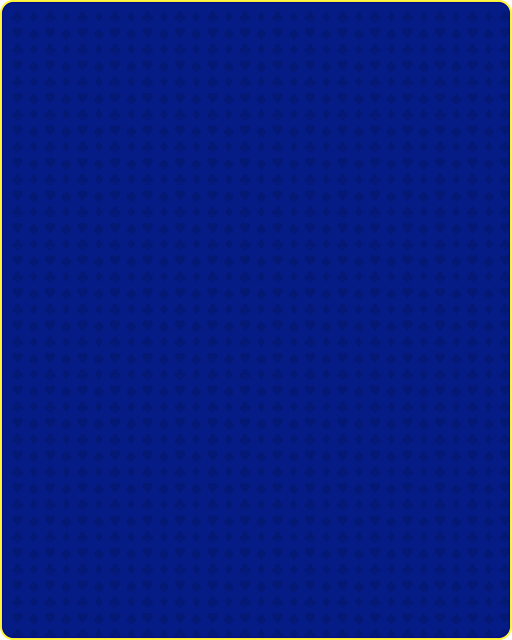
Give the GLSL for this pattern, as a WebGL 2 fragment shader.

```glsl
#version 300 es
precision highp float;
// A blue panel tiled with small tone-on-tone card suits inside a thin yellow
// rounded frame. Rows alternate club/diamond and heart/spade; each suit is a
// distance function evaluated in its own grid cell.

#define PITCH 0.02539          // cell size, in canvas heights
#define FIRST vec2(1.08, 1.03) // first suit from the top left, in cells
#define FRAME_WIDTH 0.0031
#define CORNER_RADIUS 0.021
#define GROUND vec3(0.02, 0.11, 0.53)
#define SUIT vec3(0.017, 0.096, 0.462)
#define RIM vec3(0.0, 0.04, 0.53)
#define FRAME vec3(1.0, 0.96, 0.22)
#define OUTSIDE vec3(1.0)

uniform vec2 u_resolution;
out vec4 fragColor;

float dot2(vec2 v) { return dot(v, v); }

// Heart with its tip at the origin, about 1.2 wide and 1.1 high
float unitHeart(vec2 p) {
    p.x = abs(p.x);
    if (p.x + p.y > 1.0) return length(p - vec2(0.25, 0.75)) - 0.3536;
    float d2 = min(dot2(p - vec2(0.0, 1.0)), dot2(p - 0.5 * max(p.x + p.y, 0.0)));
    return sqrt(d2) * sign(p.x - p.y);
}

float heart(vec2 p) {
    vec2 size = vec2(0.53, 0.59);
    return unitHeart((p + vec2(0.0, 0.33)) / size) * size.x;
}

// Stem that flares into a foot, shared by club and spade
float stem(vec2 p) {
    float t = clamp((-0.1 - p.y) / 0.24, 0.0, 1.0);
    float halfWidth = 0.035 + 0.16 * t * t * t;
    return max(abs(p.x) - halfWidth, abs(p.y + 0.2) - 0.14);
}

float spade(vec2 p) {
    vec2 size = vec2(0.48, 0.5);
    float head = unitHeart(vec2(p.x, 0.32 - p.y) / size) * size.x;
    return min(head, stem(p));
}

float club(vec2 p) {
    float top = length(p - vec2(0.0, 0.17)) - 0.16;
    float side = length(vec2(abs(p.x) - 0.18, p.y + 0.06)) - 0.16;
    float core = length(p) - 0.09;
    return min(min(top, side), min(core, stem(p)));
}

float diamond(vec2 p) {
    p = abs(p);
    return (p.x / 0.24 + p.y / 0.33 - 1.0) * 0.194;
}

// Suit chosen by column and row parity
float suit(vec2 p, vec2 id) {
    vec2 odd = mod(id, 2.0);
    if (odd.y < 0.5) return odd.x < 0.5 ? club(p) : diamond(p);
    return odd.x < 0.5 ? heart(p) : spade(p + vec2(0.0, 0.04));
}

float roundedBox(vec2 p, vec2 halfSize, float r) {
    vec2 q = abs(p) - halfSize + r;
    return length(max(q, 0.0)) + min(max(q.x, q.y), 0.0) - r;
}

// Coverage of a shape whose edge is at distance zero
float cover(float d, float pixel) {
    return 1.0 - smoothstep(-0.6 * pixel, 0.6 * pixel, d);
}

void main() {
    vec2 p = gl_FragCoord.xy / u_resolution.y;
    vec2 canvas = vec2(u_resolution.x / u_resolution.y, 1.0);
    float pixel = 1.0 / u_resolution.y;

    // Suit grid, counted from the top left corner
    vec2 grid = vec2(p.x, 1.0 - p.y) / PITCH - FIRST;
    vec2 id = floor(grid + 0.5);
    vec2 local = (grid - id) * vec2(1.0, -1.0);
    float ink = cover(suit(local, id), pixel / PITCH);
    ink *= step(0.0, min(id.x, id.y));
    vec3 color = mix(GROUND, SUIT, ink);

    // Deep blue rim, yellow frame and the cut corners
    float edge = roundedBox(p - 0.5 * canvas, 0.5 * canvas, CORNER_RADIUS);
    color = mix(RIM, color, cover(edge + FRAME_WIDTH + 0.002, pixel));
    color = mix(FRAME, color, cover(edge + FRAME_WIDTH, pixel));
    color = mix(OUTSIDE, color, cover(edge, pixel));
    fragColor = vec4(color, 1.0);
}
```
